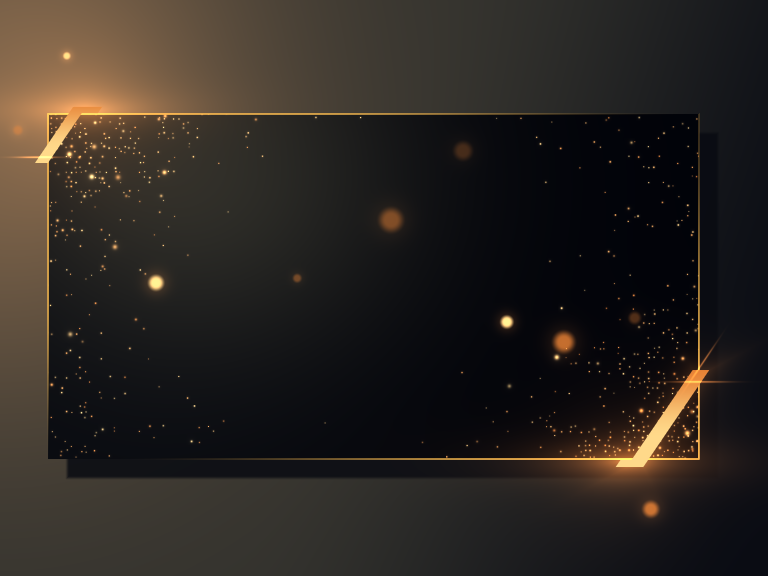
This background is drawn by a Shadertoy shader. Its source:

```glsl
// A dark card with a gold outline floats over a warm-to-night gradient.
// Slanted gold bars and flares mark two corners; hashed grid cells scatter
// gold dust near the corners, and soft orbs drift over everything.

const vec2 CANVAS = vec2(4.0 / 3.0, 1.0);
const vec2 CARD_CENTER = vec2(0.6484, 0.5026);
const vec2 CARD_HALF = vec2(0.5650, 0.2995);
const vec2 SHADOW_SHIFT = vec2(0.033, -0.033);
const float LINE_HALF = 0.0014;
const float BAR_SLOPE = 0.68;
const vec2 FLARE_A = vec2(0.148, 0.808);
const vec2 FLARE_B = vec2(1.080, 0.199);

const vec3 BROWN = vec3(0.49, 0.39, 0.29);
const vec3 SLATE = vec3(0.19, 0.19, 0.175);
const vec3 NIGHT = vec3(0.035, 0.045, 0.075);
const vec3 CARD_LIT = vec3(0.155, 0.152, 0.135);
const vec3 CARD_DARK = vec3(0.004, 0.010, 0.035);
const vec3 GOLD = vec3(0.93, 0.70, 0.30);
const vec3 AMBER = vec3(0.90, 0.50, 0.20);
const vec3 PALE_GOLD = vec3(1.00, 0.85, 0.54);

// Soft orbs: centre, radius, strength
const vec4 ORBS[10] = vec4[10](
    vec4(0.116, 0.903, 0.006, 0.95), vec4(0.031, 0.774, 0.008, 0.35),
    vec4(0.271, 0.509, 0.012, 1.00), vec4(0.679, 0.618, 0.019, 0.42),
    vec4(0.804, 0.738, 0.015, 0.22), vec4(0.516, 0.517, 0.007, 0.35),
    vec4(0.880, 0.441, 0.010, 1.00), vec4(0.979, 0.406, 0.017, 0.70),
    vec4(1.130, 0.116, 0.013, 0.70), vec4(1.102, 0.448, 0.010, 0.28));

float pixel;

float fill(float d) { return clamp(0.5 - d / pixel, 0.0, 1.0); }

vec3 hash3(vec2 p) {
    vec3 q = fract(p.xyx * vec3(0.1031, 0.1030, 0.0973));
    q += dot(q, q.yxz + 33.33);
    return fract((q.xxy + q.yzz) * q.zyx);
}

float gradientNoise(vec2 p) {
    vec2 i = floor(p), f = fract(p), u = f * f * (3.0 - 2.0 * f);
    vec4 n;
    for (int k = 0; k < 4; k++) {
        vec2 corner = vec2(k & 1, k >> 1);
        n[k] = dot(hash3(i + corner).xy * 2.0 - 1.0, f - corner);
    }
    return mix(mix(n.x, n.y, u.x), mix(n.z, n.w, u.x), u.y);
}

float boxDistance(vec2 p, vec2 halfSize) {
    vec2 d = abs(p) - halfSize;
    return length(max(d, 0.0)) + min(max(d.x, d.y), 0.0);
}

float slantDistance(vec2 p, vec2 halfSize) {
    float across = (abs(p.x - BAR_SLOPE * p.y) - halfSize.x) * 0.83;
    return max(across, abs(p.y) - halfSize.y);
}

// Thin spike tapering along a direction
float streak(vec2 p, vec2 dir, float reach) {
    float along = dot(p, dir) / reach;
    float across = dot(p, vec2(-dir.y, dir.x));
    return exp(-along * along * 3.0 - pow(across / 0.0016, 2.0));
}

// Dust gathers in the corners, broken up by noise
float dustDensity(vec2 p) {
    vec2 a = p - (CARD_CENTER - CARD_HALF), b = 2.0 * CARD_HALF - a;
    float d = 1.0 * exp(-pow((a.x + b.y) / 0.24, 2.0));
    d += 1.1 * exp(-pow((b.x + a.y) / 0.26, 2.0));
    d += 0.25 * exp(-pow((a.x + a.y) / 0.26, 2.0));
    d += 0.25 * exp(-pow((b.x + b.y) / 0.25, 2.0));
    return d * (1.0 + 0.9 * gradientNoise(p * 12.0));
}

vec3 dustLayer(vec2 p, float cell, float radius, float amount) {
    vec2 id = floor(p / cell);
    vec3 h = hash3(id + cell * 900.0), g = hash3(id + 71.0);
    vec2 center = (id + 0.25 + 0.5 * h.xy) * cell;
    float on = step(h.z, amount * dustDensity(center));
    float d = length(p - center) / (radius * mix(0.7, 1.2, g.x));
    float light = exp(-d * d) + 0.16 * exp(-d * 0.8);
    return mix(AMBER, PALE_GOLD, g.y) * light * on * mix(0.4, 1.0, g.z);
}

void mainImage(out vec4 fragColor, in vec2 fragCoord) {
    vec2 p = fragCoord / iResolution.xy * CANVAS;
    pixel = 1.0 / iResolution.y;

    // Backdrop and card shadow
    float night = smoothstep(0.5, 1.4, p.x - 0.35 * p.y + 0.1);
    float warm = length((p - vec2(0.0, 0.82)) * vec2(1.0, 0.9)) / 0.5;
    vec3 col = mix(mix(SLATE, NIGHT, night), BROWN, exp(-warm * warm));
    vec2 rel = p - CARD_CENTER;
    float shadow = boxDistance(rel - SHADOW_SHIFT, CARD_HALF);
    col = mix(col, NIGHT * 0.9, 0.85 * smoothstep(0.004, -0.004, shadow));

    // Card face with its dust
    float card = boxDistance(rel, CARD_HALF);
    float lit = length((p - vec2(0.36, 0.69)) * vec2(1.0, 1.2)) / 0.38;
    vec3 face = mix(CARD_DARK, CARD_LIT, exp(-lit * lit));
    face += vec3(0.025, 0.027, 0.025) * smoothstep(1.0, 0.2, p.x);
    face += dustLayer(p, 0.0085, 0.0014, 0.50);
    face += dustLayer(p, 0.019, 0.0020, 0.32);
    face += 1.3 * dustLayer(p, 0.045, 0.0036, 0.32);
    col = mix(col, face, fill(card));

    // Outline, fading along each side
    vec2 inset = CARD_HALF - abs(rel);
    float across = rel.y > 0.0 ? 1.0 - smoothstep(0.5, 1.2, p.x) : smoothstep(0.2, 0.9, p.x);
    float upright = rel.x < 0.0 ? smoothstep(0.2, 0.5, p.y) : 1.0 - 0.75 * smoothstep(0.35, 0.8, p.y);
    col = mix(col, GOLD, fill(abs(card) - LINE_HALF) * (inset.x < inset.y ? upright : across));

    // Corner glows
    vec2 ga = p - FLARE_A, gb = p - FLARE_B;
    col += AMBER * (0.45 * exp(-length(ga * vec2(10.0, 45.0))) + 0.28 * exp(-length(ga) * 11.0));
    col += AMBER * (0.60 * exp(-length(gb * vec2(10.0, 45.0))) + 0.22 * exp(-length(gb) * 14.0));
    col += AMBER * 0.2 * exp(-abs(slantDistance(p - vec2(1.16, 0.273), vec2(0.014, 0.084))) * 45.0);

    // Gold bars and their caps
    float barA = min(slantDistance(p - vec2(0.105, 0.7656), vec2(0.0113, 0.0486)),
                     slantDistance(p - vec2(0.1493, 0.809), vec2(0.0243, 0.0055)));
    float barB = min(slantDistance(p - vec2(1.1597, 0.2734), vec2(0.0144, 0.0842)),
                     slantDistance(p - vec2(1.0964, 0.1953), vec2(0.0234, 0.0061)));
    col = mix(col, mix(PALE_GOLD, AMBER, smoothstep(0.74, 0.84, p.y)), fill(barA));
    col = mix(col, mix(PALE_GOLD, AMBER, smoothstep(0.24, 0.37, p.y)), fill(barB));

    // Flares
    col += AMBER * 0.7 * streak(p - vec2(0.066, 0.727), vec2(1.0, 0.0), 0.06);
    col += AMBER * 0.7 * streak(p - vec2(1.215, 0.337), vec2(1.0, 0.0), 0.08);
    col += AMBER * 0.6 * streak(p - vec2(1.222, 0.373), vec2(0.56, 0.83), 0.06);

    // Floating orbs
    for (int i = 0; i < 10; i++) {
        float d = length(p - ORBS[i].xy) / ORBS[i].z;
        vec3 tint = mix(AMBER, PALE_GOLD, smoothstep(0.7, 1.0, ORBS[i].w));
        col = mix(col, tint, ORBS[i].w * smoothstep(1.4, 0.5, d));
        col += AMBER * 0.22 * ORBS[i].w * exp(-d * d * 0.35);
    }
    fragColor = vec4(clamp(col, 0.0, 1.0), 1.0);
}
```
